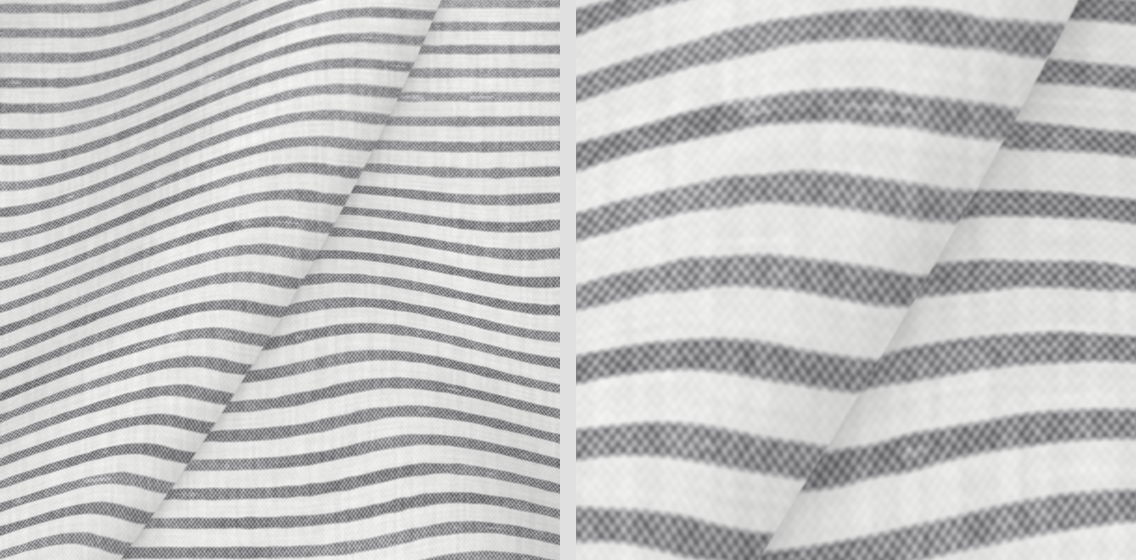
Left, the full canvas; right, a detail of the centre.
Write a Shadertoy shader that draws this texture.

```glsl
// Striped linen in two draped layers: a left flap folded over a right sheet.
// Each layer bends the height into a stripe count, and a shared cloth function
// draws stripes, woven threads and slubs, before soft shading is applied.

const vec3 LINEN = vec3(0.905, 0.905, 0.902);
const vec3 STRIPE = vec3(0.565, 0.56, 0.57);
const float STRIPE_HALF_WIDTH = 0.19; // share of one repeat
const float THREADS_ACROSS = 150.0;
const float THREADS_PER_REPEAT = 6.0;
const float TAU = 6.28318;

float hash(vec2 p) {
    return fract(sin(dot(p, vec2(127.1, 311.7))) * 43758.5453);
}

float noise(vec2 p) {
    vec2 cell = floor(p), f = fract(p);
    f = f * f * (3.0 - 2.0 * f);
    return mix(mix(hash(cell), hash(cell + vec2(1, 0)), f.x),
               mix(hash(cell + vec2(0, 1)), hash(cell + vec2(1, 1)), f.x), f.y);
}

float bell(float x, float width) {
    return exp(-x * x / (width * width));
}

// Horizontal position of the fold at height y
float foldEdge(float y) {
    return 0.215 + 0.573 * y + 0.16 * y * (1.0 - y);
}

// Stripe count at a depth below the top; the spacing widens by 2 * growth each
float stripeCount(float depth, float first, float spacing, float growth) {
    float root = sqrt(spacing * spacing + 4.0 * growth * (depth - first));
    return (root - spacing) / (2.0 * growth);
}

// Flap: crests beside the fold, then sags towards the left
float flapCount(vec2 p, float inside) {
    float crest = (0.006 + 0.018 * (1.0 - p.y)) * bell(inside - 0.11, 0.08);
    float sag = 0.165 * smoothstep(0.15, 0.62, inside);
    return stripeCount(1.0 - p.y + crest - sag, 0.0286, 0.0456, 0.000247);
}

// Sheet: a slanted ridge with a hollow to its right, growing downwards
float sheetCount(vec2 p, float ridge) {
    float depth = 1.0 - p.y;
    float swell = smoothstep(0.15, 0.62, depth);
    float lift = swell * (0.046 * bell(ridge, 0.19) - 0.022 * bell(ridge - 0.34, 0.14));
    return stripeCount(depth + lift, 0.0065, 0.0404, 0.0003);
}

// Woven cloth: x runs along the stripes, count runs across them,
// haze (0 to 1) pales the stripes and blurs the weave
vec3 cloth(float x, float count, float pixel, float haze, float seed) {
    float row = floor(count + 0.5);
    float wobble = 0.045 * (noise(vec2(x * 45.0, row * 7.3 + seed)) - 0.5);
    float away = abs(fract(count + 0.5) - 0.5) + wobble;
    float soft = max(pixel, 0.055 + 0.03 * haze);
    float stripe = 1.0 - smoothstep(-soft, soft, away - STRIPE_HALF_WIDTH);

    // Alternating thread crossings, with uneven yarn in both directions
    float weave = sin(x * THREADS_ACROSS * TAU) * sin(count * THREADS_PER_REPEAT * TAU);
    weave *= 1.0 - 0.6 * haze;
    float warp = noise(vec2(x * 170.0, count * 0.9 + seed)) - 0.5;
    float weft = noise(vec2(x * 16.0 + seed, count * 11.0)) - 0.5;
    float grain = noise(vec2(x * 260.0, count * 12.0 + seed)) - 0.5;

    // Pale slubs and slow fading along each stripe
    float slub = smoothstep(0.85, 0.98, noise(vec2(x * 32.0, count * 4.0 + seed)));
    float fade = noise(vec2(x * 7.0, row * 3.1 + seed)) - 0.5;
    vec3 ink = STRIPE + 0.05 * haze + 0.11 * weave + 0.10 * fade + 0.12 * grain + 0.11 * slub;
    vec3 ground = LINEN + 0.012 * weave + 0.04 * warp + 0.03 * weft + 0.025 * grain;
    return mix(ground, ink + 0.06 * warp, stripe);
}

// Soft light on the flap: dim along the slope and the rolled edge
float flapLight(vec2 p, float inside) {
    float slope = 0.06 * bell(inside - 0.43, 0.12);
    float roll = 0.075 * bell(inside, 0.05);
    float corner = 0.06 * smoothstep(0.5, 1.0, p.y) * smoothstep(0.55, 0.0, p.x);
    float ripple = 0.05 * (noise(vec2(inside * 9.0, p.y * 2.5)) - 0.5);
    return 1.005 - slope - roll - corner + ripple;
}

// Soft light on the sheet: shade under the flap and beside the ridge
float sheetLight(vec2 p, float outside, float ridge) {
    float contact = 0.13 * exp(-max(outside, 0.0) / 0.016);
    float shade = 0.035 * exp(-max(outside, 0.0) / 0.1);
    float hollow = 0.095 * bell(ridge - 0.13, 0.13) * smoothstep(0.65, 0.0, p.y);
    float ripple = 0.05 * (noise(p * vec2(6.0, 3.0) + 8.0) - 0.5);
    return 0.997 - contact - shade - hollow + ripple;
}

void mainImage(out vec4 fragColor, in vec2 fragCoord) {
    vec2 p = fragCoord / iResolution.xy;
    float inside = foldEdge(p.y) - p.x;
    float ridge = p.x - 0.61 - 0.53 * (0.5 - p.y);
    float haze = smoothstep(0.45, 1.0, p.y);

    // Both layers are drawn, then joined along the fold
    float flapRow = flapCount(p, inside);
    float sheetRow = sheetCount(p, ridge);
    vec3 flap = cloth(p.x, flapRow, fwidth(flapRow), haze, 3.0);
    vec3 sheet = cloth(p.x, sheetRow, fwidth(sheetRow), haze, 41.0);
    flap *= flapLight(p, inside);
    sheet *= sheetLight(p, -inside, ridge);

    float edgeSoft = max(fwidth(inside), 0.0015);
    vec3 color = mix(sheet, flap, smoothstep(-edgeSoft, edgeSoft, inside));
    fragColor = vec4(clamp(color, 0.0, 1.0), 1.0);
}
```
